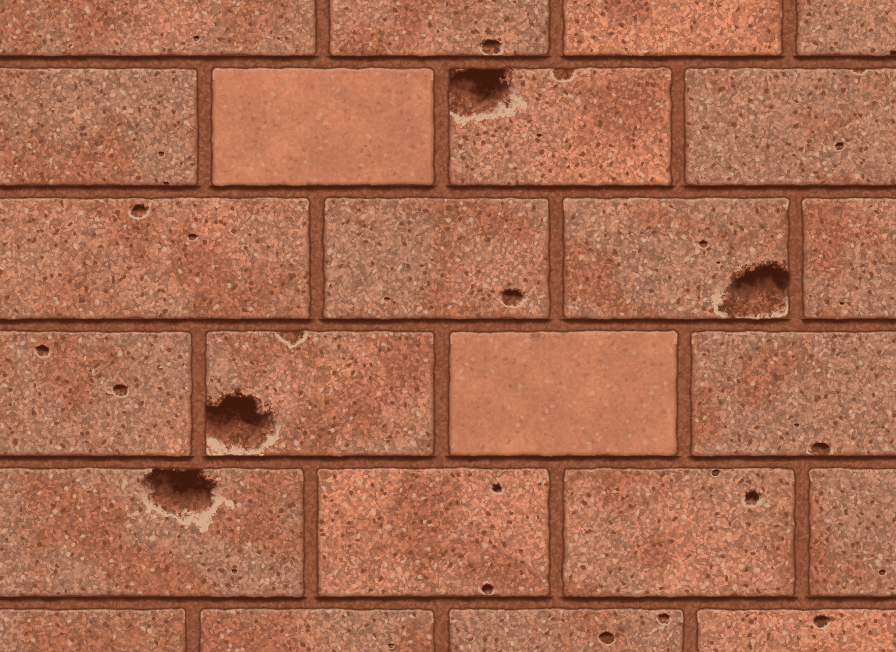
A Shadertoy shader for this texture:

```glsl
#define FIRST_JOINT 0.095
#define COURSE 0.1962
#define COURSE_GROWTH 0.0028
#define BRICK_PITCH 0.358
#define PITCH_GROWTH 0.0047
#define JOINT_SIZE vec2(0.0235, 0.0210)
#define GOUGE_RADIUS 0.060
#define EDGE_WEAR 0.0022
#define GRAIN 0.42

const vec3 CLAY_GREY = vec3(0.67, 0.46, 0.36);
const vec3 CLAY_WARM = vec3(0.78, 0.49, 0.36);
const vec3 CLAY_DEEP = vec3(0.65, 0.39, 0.28);
const vec3 MORTAR = vec3(0.48, 0.26, 0.17);
const vec3 SHADOW = vec3(0.25, 0.10, 0.05);
const vec3 PALE = vec3(0.84, 0.67, 0.55);

vec2 hash2(vec2 p) {
    vec3 q = fract(p.xyx * vec3(0.1031, 0.1030, 0.0973));
    q += dot(q, q.yzx + 33.33);
    return fract((q.xx + q.yz) * q.zy);
}

// Cellular noise: distance to the nearest point, and its random value
vec2 cells(vec2 p) {
    vec2 nearest = vec2(9.0, 0.0);
    for (int j = -1; j <= 1; j++)
    for (int i = -1; i <= 1; i++) {
        vec2 id = floor(p) + vec2(i, j), h = hash2(id);
        float d = length(id + h - p);
        if (d < nearest.x) nearest = vec2(d, fract(h.x * 7.3 + h.y * 3.1));
    }
    return nearest;
}

// Layered, rotated sines, roughly -1 to 1
float waves(vec2 p) {
    float sum = 0.0, amp = 0.55;
    for (int i = 0; i < 5; i++) {
        sum += amp * sin(p.x + 1.7 * sin(p.y)) * cos(p.y + 1.3 * sin(0.8 * p.x));
        p = mat2(1.2, 1.6, -1.6, 1.2) * p + 3.1;
        amp *= 0.6;
    }
    return sum;
}

float roundBox(vec2 p, vec2 size, float radius) {
    vec2 q = abs(p) - size + radius;
    return length(max(q, 0.0)) + min(max(q.x, q.y), 0.0) - radius;
}

// Deepest chip of a brick: distance, height above its centre, radius
vec3 chips(vec2 l, vec2 size, float row, float cell, float wear) {
    vec3 best = vec3(9.0, 0.0, 1.0);
    for (int i = 0; i < 3; i++) {
        vec2 h = hash2(vec2(cell, row) * 7.0 + float(i) * 19.0 + 50.0);
        vec2 at = vec2(1.8 * h.x - 0.9, sin(h.x * 40.0));
        float r = 0.004 + 0.015 * h.y * h.y;
        if (i == 0) {
            // One large gouge per course, drifting left down the wall
            if (row < 1.0 || cell != min(0.0, 2.0 - row)) continue;
            at.x = row < 4.0 ? 0.75 * cos(3.14159 * row) : 0.0;
            at.y = 0.80 * cos((row - 0.5) * 1.5708);
            r = GOUGE_RADIUS;
        }
        vec2 q = l - at * size;
        float d = length(q * vec2(0.85, 1.1)) - r + 0.5 * r * wear;
        if (d < best.x) best = vec3(d, q.y, r);
    }
    return best;
}

void mainImage(out vec4 fragColor, in vec2 fragCoord) {
    vec2 p = fragCoord / iResolution.y;
    float px = 1.0 / iResolution.y;

    // Courses grow slightly taller towards the bottom
    float rise = max(COURSE * COURSE + 4.0 * COURSE_GROWTH * (1.0 - p.y - FIRST_JOINT), 0.0);
    float t = (sqrt(rise) - COURSE) / (2.0 * COURSE_GROWTH);
    float row = floor(t) + 1.0;
    float height = COURSE + COURSE_GROWTH * (2.0 * row - 1.0);

    // Running bond; the first brick of even courses is a long one
    bool even = mod(row, 2.0) < 0.5;
    float pitch = BRICK_PITCH + PITCH_GROWTH * row;
    float u = (p.x - (even ? 0.853 : 0.677)) / pitch;
    float cell = even ? max(floor(u), -2.0) : floor(u);
    vec2 l = vec2((u - cell - 0.5) * pitch, (0.5 - fract(t)) * height);
    vec2 size = 0.5 * (vec2(pitch, height) - JOINT_SIZE);
    vec2 q = even && cell < -1.5 ? vec2(max(l.x, 0.0), l.y) : l;
    float d = roundBox(q, size, 0.006) + EDGE_WEAR * waves(p * 55.0);
    bool smoothFace = !even && row < 4.0 && cell == (row - 3.0) * 0.5;
    float rough = smoothFace ? 0.25 : 1.0;

    // Irregular grain shared by clay and mortar
    vec2 bent = p + 0.004 * vec2(waves(p * 70.0), waves(p.yx * 70.0 + 9.0));
    vec2 fine = cells(bent * 210.0), coarse = cells(bent * 85.0 + 17.0);
    float grain = (0.5 - fine.x) * 0.5 + (fine.y - 0.5) * 0.8;

    // Mortar, dark beside the bricks and darkest below them
    vec3 joint = mix(MORTAR, CLAY_DEEP, clamp(0.45 + 0.8 * grain, 0.0, 1.0));
    joint = mix(joint, SHADOW, 0.6 * smoothstep(0.005, 0.0, d));
    float under = smoothstep(0.0, 0.002, -l.y - size.y);
    joint = mix(joint, SHADOW, 0.9 * under * smoothstep(0.012, 0.004, d));

    // Clay face with mottling, pits and pale grit
    float tone = 0.45 + 0.4 * waves(p * 6.0) + 0.7 * (hash2(vec2(cell, row) + 40.0).x - 0.5);
    vec3 clay = mix(CLAY_GREY, CLAY_WARM, smoothstep(0.2, 0.9, tone));
    clay = mix(clay, CLAY_DEEP, 0.9 * smoothstep(-0.1, 0.6, waves(p * 12.0 + 5.0)));
    if (smoothFace) clay = CLAY_WARM * (1.0 + 0.07 * waves(p * 30.0));
    clay *= 1.0 + GRAIN * rough * grain;
    float spot = smoothstep(0.36, 0.16, coarse.x);
    clay = mix(clay, MORTAR, 0.85 * rough * spot * step(0.84, coarse.y));
    clay = mix(clay, PALE, 0.8 * sqrt(rough) * spot * step(coarse.y, 0.13));
    float rim = smoothstep(-0.006, 0.0, d + 0.002 * grain);
    clay = mix(clay, l.y > 0.8 * size.y ? PALE : MORTAR, 0.5 * rim);

    // Chips: pale broken lip, rough hollow, shade under the upper side
    float wear = 0.7 * waves(p * 17.0) + 0.5 * waves(p * 60.0) + 0.3 * grain;
    vec3 chip = chips(l, size, row, cell, wear);
    float depth = -chip.x / chip.z, lift = chip.y / chip.z;
    vec3 hollow = mix(MORTAR, CLAY_DEEP, clamp(0.5 + 0.9 * wear, 0.0, 1.0)) * (1.0 + 0.5 * grain);
    hollow = mix(hollow, SHADOW, smoothstep(-0.2, 0.35, lift + 0.6 * wear) * smoothstep(0.0, 0.3, depth));
    hollow = mix(hollow, PALE, smoothstep(0.4, 0.1, depth) * smoothstep(0.5, -0.2, lift));
    clay = mix(clay, hollow, smoothstep(-px, px, -chip.x) * (smoothFace ? 0.2 : 1.0));

    fragColor = vec4(mix(joint, clay, smoothstep(px, -px, d)), 1.0);
}
```
